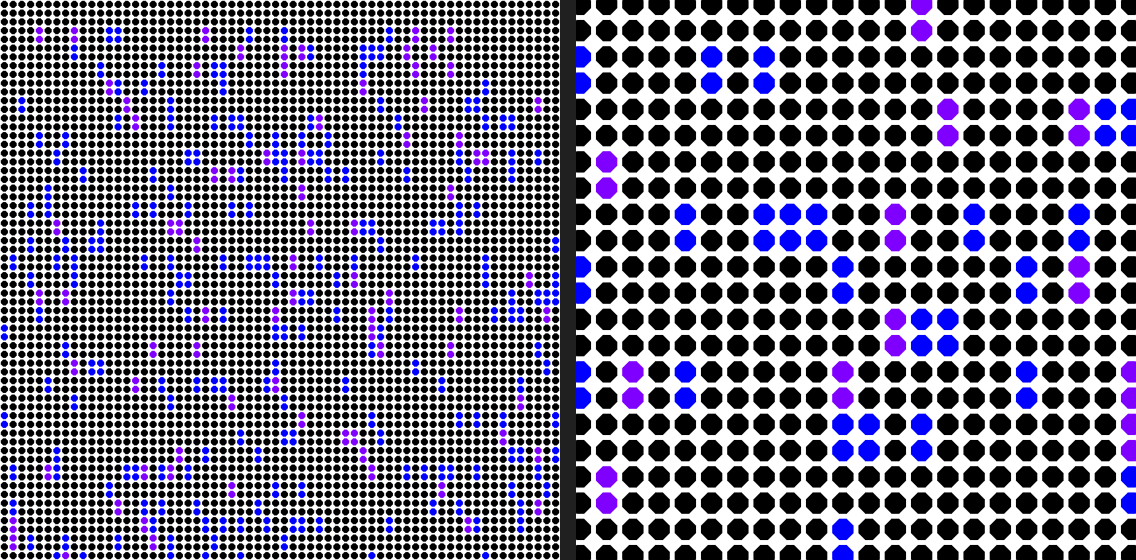
Left: the whole. Right: its middle third, enlarged.
This pattern is drawn by a three.js fragment shader. Its source:

```glsl
varying vec2 vUv;

float hash(vec2 p) {
  return fract(sin(dot(p, vec2(127.1, 311.7))) * 43758.5453);
}

// Signed distance to an octagon with slightly deeper diagonal cuts
float octagon(vec2 p) {
  p = abs(p);
  return max(max(p.x, p.y) - 0.407, (p.x + p.y) * 0.7071 - 0.388);
}

// Black by default, with scattered blue and violet dots in vertical pairs
vec3 dotColor(vec2 cell) {
  float pair = floor((cell.y + 1.0) / 2.0);
  float pick = hash(vec2(cell.x, pair) + 3.0);
  vec3 black = vec3(0.0);
  vec3 blue = vec3(0.0, 0.0, 1.0);
  vec3 violet = vec3(0.5, 0.0, 1.0);
  if (pair > 30.5) return black; // plain rows along the top
  if (pick < 0.036) return violet;
  return pick < 0.15 ? blue : black;
}

void main() {
  vec2 grid = vUv * 64.0;
  float edge = fwidth(grid.x);
  float coverage = clamp(0.5 - octagon(fract(grid) - 0.5) / edge, 0.0, 1.0);
  gl_FragColor = vec4(mix(vec3(1.0), dotColor(floor(grid)), coverage), 1.0);
}
```
